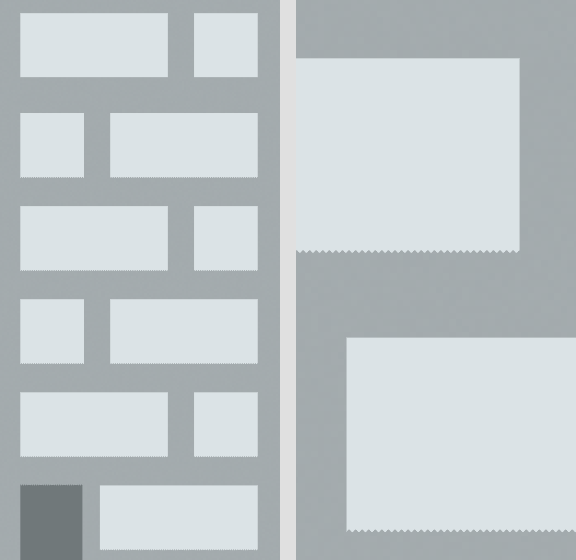
Left: the whole. Right: its middle third, enlarged.
Give the GLSL for this pattern, as a WebGL 2 fragment shader.

```glsl
#version 300 es
precision highp float;
// Flat pale bricks in six rows of alternating bond on grey mortar, with one dark open brick at the foot.

#define LEFT 0.0725
#define RIGHT 0.9205
#define WIDE 0.527
#define NARROW 0.2275
#define BRICK_HEIGHT 0.2285
#define TOP_ROW 0.047
#define SECOND_ROW 0.4036
#define ROW_PITCH 0.3325
#define TOOTH 0.003
#define TEETH 128.0
#define GRAIN 0.006

uniform vec2 u_resolution;
out vec4 fragColor;

const int ROWS = 6;
const vec3 MORTAR = vec3(0.64, 0.67, 0.68);
const vec3 PALE = vec3(0.86, 0.89, 0.90);
const vec3 DARK = vec3(0.44, 0.47, 0.48);

float hash(vec2 p) {
    return fract(sin(dot(p, vec2(127.1, 311.7))) * 43758.5453);
}

// Smooth coverage of the box between two corners
float box(vec2 p, vec2 lo, vec2 hi, float pixel) {
    vec2 d = max(lo - p, p - hi);
    return clamp(0.5 - max(d.x, d.y) / pixel, 0.0, 1.0);
}

void main() {
    // Canvas is one unit wide and two tall; y runs down from the top
    vec2 uv = gl_FragCoord.xy / u_resolution;
    vec2 p = vec2(uv.x, 2.0 * (1.0 - uv.y));
    float pixel = 1.0 / u_resolution.x;
    float tooth = TOOTH * (0.5 + 0.5 * sin(6.28319 * TEETH * p.x));

    // Mortar with a faint mottling
    vec3 color = MORTAR + GRAIN * (hash(floor(p * 128.0)) - 0.5);

    for (int i = 0; i < ROWS; i++) {
        bool first = i == 0;
        bool last = i == ROWS - 1;
        float top = first ? TOP_ROW : SECOND_ROW + float(i - 1) * ROW_PITCH;
        float bottom = top + BRICK_HEIGHT;

        // The upright joint swaps sides on each row and narrows on the last
        bool wideFirst = i % 2 == 0;
        float jointStart = LEFT + (wideFirst ? WIDE : NARROW);
        float jointEnd = RIGHT - (wideFirst ? NARROW : WIDE);
        if (last) {
            jointStart -= 0.0057;
            jointEnd -= 0.0367;
        }

        // Lower edges are finely serrated below the top row
        float worn = first ? bottom : bottom + tooth;
        vec2 leftLow = vec2(LEFT, last ? top - tooth : top);
        vec2 leftHigh = vec2(jointStart, last ? 2.1 : worn);
        color = mix(color, last ? DARK : PALE, box(p, leftLow, leftHigh, pixel));
        color = mix(color, PALE, box(p, vec2(jointEnd, top), vec2(RIGHT, worn), pixel));
    }

    fragColor = vec4(color, 1.0);
}
```
